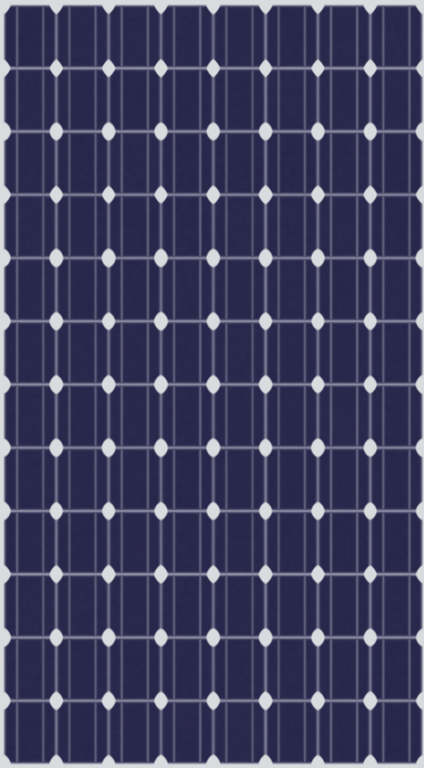
A WebGL 1 fragment shader for this pattern:

```glsl
precision highp float;

uniform vec2 u_resolution;

const vec2 CANVAS = vec2(0.5508, 1.0);
const vec2 CELL_COUNT = vec2(8.0, 12.0);
const vec2 CELL_SIZE = vec2(0.06797, 0.08236);
const vec2 PANEL_ORIGIN = vec2(0.0052, 0.0052);
const vec2 JOINT_RADIUS = vec2(0.0088, 0.0118);

const vec3 SILICON = vec3(0.158, 0.157, 0.298);
const vec3 BACKSHEET = vec3(0.85, 0.86, 0.87);
const vec3 SILVER = vec3(0.82, 0.82, 0.87);

float hash(vec2 p) {
  vec3 q = fract(vec3(p.xyx) * 0.1031);
  q += dot(q, q.yzx + 33.33);
  return fract((q.x + q.y) * q.z);
}

float valueNoise(vec2 p) {
  vec2 i = floor(p);
  vec2 f = fract(p);
  f = f * f * (3.0 - 2.0 * f);
  float low = mix(hash(i), hash(i + vec2(1.0, 0.0)), f.x);
  float high = mix(hash(i + vec2(0.0, 1.0)), hash(i + vec2(1.0, 1.0)), f.x);
  return mix(low, high, f.y);
}

// Soft line profile, never thinner than a pixel can resolve
float softLine(float dist, float width, float pixel) {
  float w = max(width, 0.9 * pixel);
  return exp(-dist * dist / (w * w)) * width / w;
}

// Rounded diamond: power 1 is pointed, power 2 is an ellipse
float jointMask(vec2 offset, vec2 radius, float power, float blur) {
  vec2 q = pow(abs(offset) / radius + 1e-4, vec2(power));
  float dist = (pow(q.x + q.y, 1.0 / power) - 1.0) * radius.x;
  return 1.0 - smoothstep(-blur, blur, dist);
}

float boxMask(vec2 p, vec2 size, float blur) {
  vec2 inset = min(p, size - p);
  return smoothstep(-blur, blur, min(inset.x, inset.y));
}

void main() {
  vec2 p = gl_FragCoord.xy / u_resolution * CANVAS;
  float pixel = 1.0 / u_resolution.y;
  vec2 panel = p - PANEL_ORIGIN;
  vec2 grid = panel / CELL_SIZE;

  // Nearest cell corner, and nearest of the two busbars per cell
  vec2 corner = floor(grid + 0.5);
  vec2 offset = (grid - corner) * CELL_SIZE;
  float busOffset = (fract(grid.x * 2.0) - 0.5) * 0.5 * CELL_SIZE.x;
  float busId = floor(grid.x * 2.0);

  // Dark cells with faint mottling
  float mottle = valueNoise(p * 190.0) - 0.5;
  float cellTone = hash(floor(grid) + 17.0) - 0.5;
  vec3 color = SILICON + 0.012 * mottle + 0.006 * cellTone;

  // Busbars and gaps, each strip slightly uneven in brightness
  float bus = softLine(busOffset, 0.0018, pixel);
  bus *= mix(0.26, 0.36, hash(vec2(busId, 3.0)));
  float columnGap = softLine(offset.x, 0.0023, pixel);
  columnGap *= mix(0.40, 0.50, hash(vec2(corner.x, 5.0)));
  float rowGap = softLine(offset.y, 0.0023, pixel);
  rowGap *= mix(0.50, 0.62, hash(vec2(corner.y, 9.0)));
  color = mix(color, SILVER, max(max(bus, columnGap), rowGap));

  // Clipped cell corners leave light diamonds, some rows rounder
  float blur = max(0.0016, 0.75 * pixel);
  float power = mix(1.3, 1.75, hash(vec2(corner.y, 21.0)));
  vec2 radius = JOINT_RADIUS * mix(0.96, 1.04, hash(corner + 31.0));
  color = mix(color, BACKSHEET, jointMask(offset, radius, power, blur));

  // Light margin around the panel
  float inside = boxMask(panel, CELL_COUNT * CELL_SIZE, blur);
  color = mix(BACKSHEET, color, inside);

  gl_FragColor = vec4(color, 1.0);
}
```
